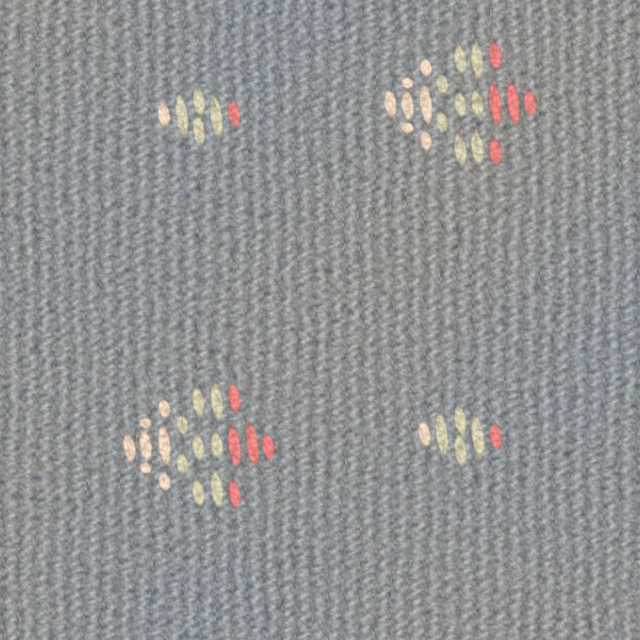
This texture is drawn by a WebGL 1 fragment shader. Its source:

```glsl
precision highp float;
// Grey ribbed woven cloth with four small embroidered motifs, alternating large and small.

uniform vec2 u_resolution;

#define RIBS 39.5            // ribs across the canvas
#define ROWS 67.0            // weave rows up the canvas
#define RIB_WIDTH 0.23       // bright part, in rib units
#define FIRST_MOTIF vec2(0.311, 0.303)
#define MOTIF_STEP vec2(0.408, 0.517)
#define MOTIF_RISE 0.017     // lift of the right-hand motifs
#define COLUMN_STEP 0.0274   // spacing of stitch columns
#define STITCH_WIDTH 0.0102  // half width of a stitch
#define DARK_YARN vec3(0.425, 0.435, 0.445)
#define LIGHT_YARN vec3(0.72, 0.735, 0.74)

const float TAU = 6.28318;

float hash(vec2 p) {
  vec3 q = fract(vec3(p.xyx) * 0.1031);
  q += dot(q, q.yzx + 33.33);
  return fract((q.x + q.y) * q.z);
}

// Cellular noise: one at each scattered point, falling to zero between them
float cellular(vec2 p) {
  vec2 cell = floor(p);
  float nearest = 2.0;
  for (int y = -1; y <= 1; y++) {
    for (int x = -1; x <= 1; x++) {
      vec2 c = cell + vec2(float(x), float(y));
      vec2 point = c + vec2(hash(c), hash(c + 57.3));
      nearest = min(nearest, distance(p, point));
    }
  }
  return 1.0 - min(nearest, 1.0);
}

// Slightly slanted oval stitch
float stitch(vec2 p, float halfHeight) {
  p.x += 0.12 * p.y;
  float d = length(p / vec2(STITCH_WIDTH, max(halfHeight, 0.001)));
  return (1.0 - smoothstep(0.65, 1.15, d)) * step(0.002, halfHeight);
}

// Stitches in column k: centre half height, outer offset, outer half height
vec3 largeColumn(float k) {
  if (k < -3.5) return vec3(0.023, 0.0, 0.0);
  if (k < -2.5) return vec3(0.025, 0.035, 0.009);
  if (k < -1.5) return vec3(0.033, 0.057, 0.015);
  if (k < -0.5) return vec3(0.0, 0.030, 0.016);
  if (k < 0.5) return vec3(0.021, 0.071, 0.024);
  if (k < 1.5) return vec3(0.022, 0.068, 0.030);
  if (k < 2.5) return vec3(0.034, 0.075, 0.023);
  return vec3(k < 3.5 ? 0.036 : 0.021, 0.0, 0.0);
}

vec3 smallColumn(float k) {
  if (abs(k) < 0.5) return vec3(0.0, 0.023, 0.024);
  return vec3(abs(k) < 1.5 ? 0.036 : 0.021, 0.0, 0.0);
}

// Thread colour and coverage of the nearest motif
vec4 motif(vec2 uv) {
  vec2 cell = clamp(floor((uv - FIRST_MOTIF) / MOTIF_STEP + 0.5), 0.0, 1.0);
  vec2 p = uv - FIRST_MOTIF - cell * MOTIF_STEP;
  p.y -= cell.x * MOTIF_RISE;
  bool large = cell.x == cell.y;
  float k = floor(p.x / COLUMN_STEP + 0.5);
  if (abs(k) > (large ? 4.5 : 2.5)) return vec4(0.0);

  vec3 column = large ? largeColumn(k) : smallColumn(k);
  vec2 seed = cell * 17.0 + k + 9.0;
  p.x -= k * COLUMN_STEP + (hash(seed) - 0.5) * 0.003;
  p.y -= (hash(seed + 4.0) - 0.5) * 0.006;
  vec2 outer = vec2(0.0, column.y);
  float cover = stitch(p, column.x);
  cover = max(cover, stitch(p - outer, column.z));
  cover = max(cover, stitch(p + outer, column.z * (0.85 + 0.3 * hash(seed + 8.0))));

  vec3 peach = vec3(0.92, 0.82, 0.72);
  vec3 cream = vec3(0.81, 0.79, 0.66);
  vec3 rose = vec3(0.90, 0.49, 0.48);
  return vec4(k > 1.5 ? rose : (k < -1.5 ? peach : cream), cover);
}

void main() {
  vec2 uv = gl_FragCoord.xy / u_resolution;

  // Uneven ribs
  float u = uv.x * RIBS - 0.27;
  u += 0.10 * sin(uv.y * 9.0 + uv.x * 13.0) + 0.06 * sin(uv.y * 31.0 - uv.x * 21.0);
  float rib = floor(u);
  float v = uv.y * ROWS + hash(vec2(rib, 3.0)) + 0.3 * sin(uv.y * 43.0 + rib * 2.1);

  // Twisted bright yarn, with weft crossing the dark furrows
  float twist = 0.10 * sin(TAU * v) + 0.06 * sin(TAU * v * 0.37 + rib * 1.7);
  float across = (fract(u) - 0.5 - twist) / RIB_WIDTH;
  float yarn = exp(-across * across);
  float bump = 0.5 + 0.5 * cos(TAU * v);
  float fleck = cellular(vec2(u * 2.1, v * 1.4)) - 0.52;
  float fibre = cellular(vec2(u * 4.3 + v * 0.7, v * 2.3) + 40.0) - 0.52;
  float tone = 0.17 + yarn * (0.36 + 0.26 * bump) + 0.16 * (1.0 - yarn) * (1.0 - bump);
  tone += 0.52 * fleck + 0.38 * fibre;
  vec3 color = mix(DARK_YARN, LIGHT_YARN, clamp(tone, -0.15, 1.15));

  // Cool and warm patches, and slightly brown or blue fibres
  float warmth = 0.5 * sin(uv.x * 8.0 + 2.2 + sin(uv.y * 5.0)) + 0.5 * sin(uv.y * 7.0 - uv.x * 5.0);
  color += (0.014 * warmth + 0.10 * fibre * (1.0 - yarn)) * vec3(1.0, 0.1, -1.0);

  // Embroidery: soft shadow under raised threads
  vec4 thread = motif(uv);
  float sheen = 0.83 + 0.19 * thread.a + 0.25 * fleck + 0.18 * fibre;
  color *= 1.0 - 0.25 * thread.a * (1.0 - thread.a);
  color = mix(color, thread.rgb * sheen, 0.92 * thread.a);
  gl_FragColor = vec4(clamp(color, 0.0, 1.0), 1.0);
}
```
